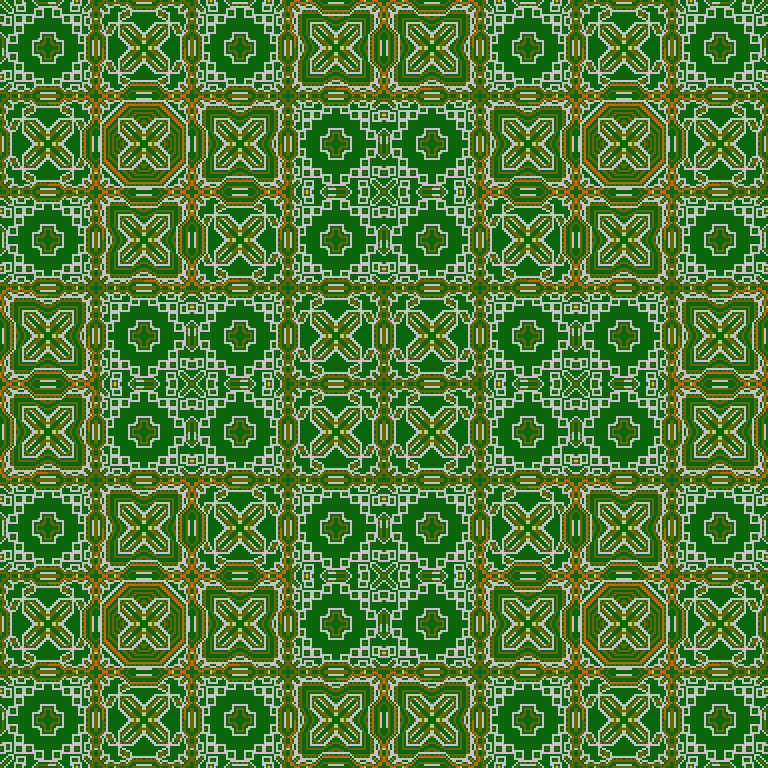
Write a WebGL 2 fragment shader that draws this pattern.

```glsl
#version 300 es
precision highp float;
// An 8 by 8 carpet of mirrored cells on a 384-step lattice, like fine cross-stitch.
// Box and stair distances give each motif a pale outline and thin inner bands;
// a level per cell chooses a calm cross, a star, a frame or an octagon.
uniform vec2 u_resolution;
out vec4 outColor;

const vec3 GREEN = vec3(0.04, 0.40, 0.04);
const vec3 PALE = vec3(0.77, 0.77, 0.77);
const vec3 BROWN = vec3(0.41, 0.40, 0.04);
const vec3 YELLOW = vec3(0.77, 0.77, 0.40);
const vec3 ORANGE = vec3(0.77, 0.40, 0.04);

// Richness of one quarter of the carpet, mirrored to the other three
const int LEVELS[16] = int[16](0, 1, 0, 2,  1, 3, 2, 0,  0, 2, 1, 0,  2, 0, 0, 1);

float cellLevel(vec2 cell) {
  vec2 c = mod(cell, 8.0);
  ivec2 k = ivec2(min(c, 7.0 - c));
  return float(LEVELS[k.y * 4 + k.x]);
}

float box(vec2 p, vec2 halfSize) {
  vec2 d = abs(p) - halfSize;
  return max(d.x, d.y);
}

// Cross with small squares around it
float calmCross(float hi, float lo) {
  vec2 p = vec2(hi, lo);
  float d = min(box(p, vec2(7.0, 3.0)), hi - 4.0);
  d = min(d, box(p - vec2(14.0, 9.0), vec2(2.0)));
  d = min(d, box(p - vec2(14.0, 14.0), vec2(2.0)));
  d = min(d, box(p - vec2(17.0, 4.0), vec2(2.0)));
  return min(d, box(p - vec2(20.0, 13.0), vec2(2.0)));
}

// Four diagonal arms with stepped sides
float star(float hi, float lo) {
  return max(floor((hi - lo) * 0.5) - 3.0, hi - 12.0);
}

// Slanted leaves between the star and the borders
float leaf(float hi, float lo) {
  float slant = floor((lo - 9.0) * 0.5);
  return box(vec2(hi - 16.0 + slant, lo - 9.0), vec2(2.0, 3.0));
}

// Scalloped square, or octagon at the highest level
float frame(float hi, float lo, float level) {
  if (level > 2.5) return max(hi - 21.0, floor((hi + lo) * 0.5) - 15.0);
  return hi - 19.0 + floor(max(0.0, 7.0 - lo) * 0.5);
}

// Border ornament: u runs from its middle to the crossing, v away from the edge
float border(float u, float v, float rich) {
  float size = min(rich, 2.0);
  float d = max(v - 3.0 - 2.0 * size, u + v - 7.0 - 3.0 * size);
  d = min(d, box(vec2(u - 14.0, v), vec2(2.0)));
  // Wavy stem joins the ornaments of richer borders
  if (rich > 0.5) d = min(d, v - 2.0 - step(3.0, mod(u, 6.0)));
  float w = 23.0 - u;
  return min(d, max(abs(v - w) - 2.0, max(v, w) - 6.0));
}

vec3 carpet(vec2 uv) {
  vec2 stitch = floor(uv * 384.0);
  vec2 cell = floor(stitch / 48.0);
  vec2 local = stitch - cell * 48.0 - 23.5;
  vec2 a = floor(abs(local));
  vec2 side = sign(local);
  float hi = max(a.x, a.y), lo = min(a.x, a.y);
  float level = cellLevel(cell);

  // Centre of the cell
  float inner = calmCross(hi, lo);
  float starry = star(hi, lo);
  if (level > 0.5) inner = min(starry, leaf(hi, lo));
  if (level > 1.5) inner = starry <= 0.0 ? starry : frame(hi, lo, level);

  // Borders shared with the two nearest neighbours
  float richX = floor(0.5 * (level + cellLevel(cell + vec2(side.x, 0.0))) + 0.5);
  float richY = floor(0.5 * (level + cellLevel(cell + vec2(0.0, side.y))) + 0.5);
  float edge = min(border(a.y, 23.0 - a.x, richX), border(a.x, 23.0 - a.y, richY));
  bool octagon = level > 2.5 && inner <= 0.0;
  bool onEdge = edge <= 0.0 && !octagon;
  float d = onEdge ? edge : inner;
  float rich = onEdge ? max(richX, richY) : level;

  // Outline and bright details
  if (d > 0.5) return GREEN;
  if (d > -0.5) return PALE;
  if (level > 0.5 && lo < 0.5 && (hi == 2.0 || hi == 3.0 || hi == 5.0)) return YELLOW;
  bool petal = hi - lo == 2.0 && hi > 5.0 && hi < 11.0;
  if (level > 0.5 && !onEdge && petal) return PALE;
  if (onEdge && rich > 0.5) {
    if (hi == 22.0 && lo < 4.0) return PALE;
    if (hi > 22.5 && abs(lo - 14.0) < 0.5) return YELLOW;
  }

  // Flecks and bands by depth
  if (d == -2.0 && hi > 13.0 && rich > (onEdge ? 1.5 : 2.5)) return ORANGE;
  bool fleck = d == -1.0 && rich > 0.5 && mod(a.x + a.y, 2.0) < 0.5;
  bool band = mod(-d, octagon ? 2.0 : 3.0) == (octagon ? 0.0 : 2.0);
  return fleck || band ? BROWN : GREEN;
}

void main() {
  // Nine close samples per pixel smooth the stitch edges but keep them crisp
  vec3 sum = vec3(0.0);
  for (int i = 0; i < 9; i++) {
    vec2 offset = (vec2(i % 3, i / 3) - 1.0) * 0.16;
    sum += carpet((gl_FragCoord.xy + offset) / u_resolution);
  }
  outColor = vec4(sum / 9.0, 1.0);
}
```
